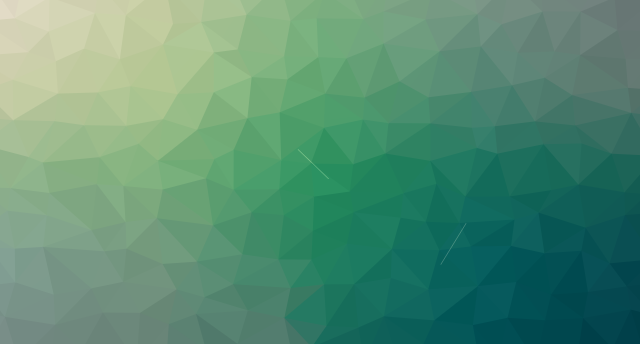
Write a WebGL 1 fragment shader that draws this background.

```glsl
precision highp float;
// Low-poly background: a jittered grid of vertices is split into triangles,
// and each facet takes one colour from a smooth two-way gradient, cream at
// upper left through green to deep teal at lower right, plus a slight shade.

uniform vec2 u_resolution;

const vec2 GRID_CELLS = vec2(17.0, 10.35);
const vec2 GRID_OFFSET = vec2(0.45, 0.72);
const float JITTER = 0.64;
const float SHADE_RANGE = 0.035;

float hash(vec2 p) {
  return fract(sin(dot(p, vec2(127.1, 311.7))) * 4375.85);
}

float saturate(float v) {
  return clamp(v, 0.0, 1.0);
}

// Five evenly spaced colour stops, t in 0..1
vec3 ramp(float t, vec3 a, vec3 b, vec3 c, vec3 d, vec3 e) {
  float s = t * 4.0;
  vec3 col = mix(a, b, saturate(s));
  col = mix(col, c, saturate(s - 1.0));
  col = mix(col, d, saturate(s - 2.0));
  return mix(col, e, saturate(s - 3.0));
}

// Colour field: horizontal ramps blended from bottom to top
vec3 gradientField(vec2 uv) {
  float x = uv.x;
  vec3 bottom = ramp(x, vec3(0.46, 0.54, 0.52), vec3(0.40, 0.51, 0.46),
    vec3(0.10, 0.42, 0.36), vec3(0.00, 0.32, 0.34), vec3(0.00, 0.24, 0.28));
  vec3 low = ramp(x, vec3(0.50, 0.62, 0.57), vec3(0.45, 0.59, 0.49),
    vec3(0.13, 0.51, 0.37), vec3(0.02, 0.37, 0.37), vec3(0.02, 0.28, 0.31));
  vec3 middle = ramp(x, vec3(0.57, 0.71, 0.55), vec3(0.49, 0.69, 0.48),
    vec3(0.16, 0.57, 0.37), vec3(0.10, 0.45, 0.37), vec3(0.09, 0.38, 0.33));
  vec3 high = ramp(x, vec3(0.79, 0.80, 0.65), vec3(0.70, 0.78, 0.57),
    vec3(0.37, 0.65, 0.44), vec3(0.33, 0.53, 0.46), vec3(0.37, 0.46, 0.43));
  vec3 top = ramp(x, vec3(0.89, 0.86, 0.78), vec3(0.77, 0.80, 0.63),
    vec3(0.50, 0.70, 0.51), vec3(0.47, 0.58, 0.52), vec3(0.42, 0.47, 0.47));
  vec3 col = ramp(uv.y, bottom, low, middle, high, top);

  // Grey-green shelf that ends sharply near the lower centre
  float shelf = smoothstep(0.28, 0.46, x) * (1.0 - smoothstep(0.475, 0.485, x));
  return col + vec3(0.13, 0.02, 0.03) * shelf * (1.0 - smoothstep(0.0, 0.32, uv.y));
}

// Jittered grid vertex, in pixels
vec2 gridVertex(vec2 id) {
  vec2 jitter = vec2(hash(id), hash(id + 37.3)) - 0.5;
  return (id + GRID_OFFSET + jitter * JITTER) / GRID_CELLS * u_resolution;
}

// Signed distance to the line a-b, positive on its left
float edgeDistance(vec2 p, vec2 a, vec2 b) {
  vec2 along = b - a;
  vec2 rel = p - a;
  return (along.x * rel.y - along.y * rel.x) / max(length(along), 0.001);
}

// Facet colour in rgb, premultiplied by its smooth coverage in alpha
vec4 facet(vec2 p, vec2 a, vec2 b, vec2 c, float seed) {
  float inside = min(edgeDistance(p, a, b),
    min(edgeDistance(p, b, c), edgeDistance(p, c, a)));
  float coverage = saturate(inside + 0.5);
  vec2 centre = (a + b + c) / (3.0 * u_resolution);
  vec3 col = gradientField(clamp(centre, 0.0, 1.0));
  col += (seed - 0.5) * SHADE_RANGE;
  return vec4(col, 1.0) * coverage;
}

// Thin line between two canvas points, width relative to canvas height
float glint(vec2 p, vec2 a, vec2 b, float width) {
  vec2 start = a * u_resolution;
  vec2 along = b * u_resolution - start;
  vec2 rel = p - start;
  float t = saturate(dot(rel, along) / dot(along, along));
  return saturate(0.5 + 0.5 * width * u_resolution.y - length(rel - along * t));
}

void main() {
  vec2 p = gl_FragCoord.xy;
  vec2 uv = p / u_resolution;
  vec2 home = floor(uv * GRID_CELLS - GRID_OFFSET);
  vec4 sum = vec4(gradientField(uv), 1.0) * 0.001;

  // Split each nearby cell along its shorter diagonal
  for (int j = -1; j <= 1; j++) {
    for (int i = -1; i <= 1; i++) {
      vec2 id = home + vec2(float(i), float(j));
      vec2 a = gridVertex(id);
      vec2 b = gridVertex(id + vec2(1.0, 0.0));
      vec2 c = gridVertex(id + vec2(1.0, 1.0));
      vec2 d = gridVertex(id + vec2(0.0, 1.0));
      float seedA = hash(id + 11.7);
      float seedB = hash(id + 71.9);
      if (distance(a, c) < distance(b, d)) {
        sum += facet(p, a, b, c, seedA) + facet(p, a, c, d, seedB);
      } else {
        sum += facet(p, a, b, d, seedA) + facet(p, b, c, d, seedB);
      }
    }
  }
  vec3 col = sum.rgb / sum.a;

  // Two faint bright seams
  float seams = glint(p, vec2(0.466, 0.565), vec2(0.513, 0.481), 0.002)
    + glint(p, vec2(0.728, 0.350), vec2(0.689, 0.232), 0.002);
  col += vec3(0.24, 0.16, 0.14) * seams;
  gl_FragColor = vec4(clamp(col, 0.0, 1.0), 1.0);
}
```
